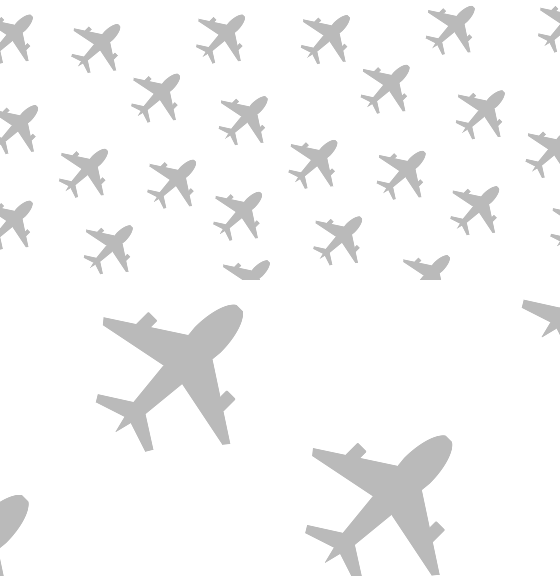
Top: the whole. Bottom: its middle third, enlarged.
Reproduce this pattern procedurally as a Shadertoy shader.

```glsl
// Grey airliner silhouettes flying up and to the right, scattered on white.

// Signed distance to the line a-b, negative on the inner side
float edge(vec2 p, vec2 a, vec2 b) {
    vec2 e = b - a;
    return dot(p - a, vec2(e.y, -e.x)) / length(e);
}

float convexQuad(vec2 p, vec2 a, vec2 b, vec2 c, vec2 d) {
    return max(max(edge(p, a, b), edge(p, b, c)), max(edge(p, c, d), edge(p, d, a)));
}

float box(vec2 p, vec2 halfSize) {
    vec2 q = abs(p) - halfSize;
    return length(max(q, 0.0)) + min(max(q.x, q.y), 0.0);
}

// Plane with its nose at the origin; y points down
float plane(vec2 p) {
    // x: distance from the axis, y: distance behind the nose
    vec2 q = vec2(abs(p.x + p.y), p.y - p.x) * 0.70711;

    // Fuselage: elliptic nose, slow taper, pointed tail
    float nose = max(0.0, 32.0 - q.y) / 32.0;
    float halfWidth = 12.5 * sqrt(max(0.0, 1.0 - nose * nose));
    halfWidth = min(halfWidth, 12.5 - 0.1 * max(0.0, q.y - 32.0));
    halfWidth = min(halfWidth, 0.25 * (122.0 - q.y));
    float d = max(q.x - halfWidth, max(1.0 - q.y, q.y - 121.0));

    // Swept wing, engine and tailplane
    d = min(d, convexQuad(q, vec2(-2, 30), vec2(61.5, 71.4), vec2(58, 75.7), vec2(-2, 63.6)));
    d = min(d, box(q - vec2(38, 54), vec2(3.4, 6.0)) - 1.0);
    d = min(d, convexQuad(q, vec2(-2, 93), vec2(27, 111.5), vec2(24, 116.5), vec2(-2, 108)));
    return d;
}

void mainImage(out vec4 fragColor, in vec2 fragCoord) {
    // Layout space: 384 units high, y down
    float unit = 384.0 / iResolution.y;
    vec2 p = vec2(fragCoord.x, iResolution.y - fragCoord.y) * unit;

    // Nose positions: a cluster that repeats across, and loose fillers
    vec2 cluster[7] = vec2[7](vec2(164, 34), vec2(246, 102), vec2(147, 205), vec2(268, 220),
                              vec2(181, 310), vec2(366, 133), vec2(358.5, 264));
    vec2 loose[5] = vec2[5](vec2(44, 21), vec2(335, 21), vec2(650, 9), vec2(369, 358), vec2(616, 351));

    float d = 1e5;
    for (int tile = -1; tile <= 2; tile++) {
        for (int i = 0; i < 7; i++) {
            vec2 nose = cluster[i] + float(tile) * vec2(314.7, -12.2);
            // The far right is spread out and slightly sheared
            if (nose.x > 670.0) nose += vec2(10.5, 0.07 * (740.0 - nose.x));
            d = min(d, plane((p - nose) * 1.5));
        }
    }
    for (int i = 0; i < 5; i++) d = min(d, plane((p - loose[i]) * 1.5));

    float blur = 0.75 * unit;
    float ink = 1.0 - smoothstep(-blur, blur, d);
    fragColor = vec4(mix(vec3(1.0), vec3(0.73), ink), 1.0);
}
```
